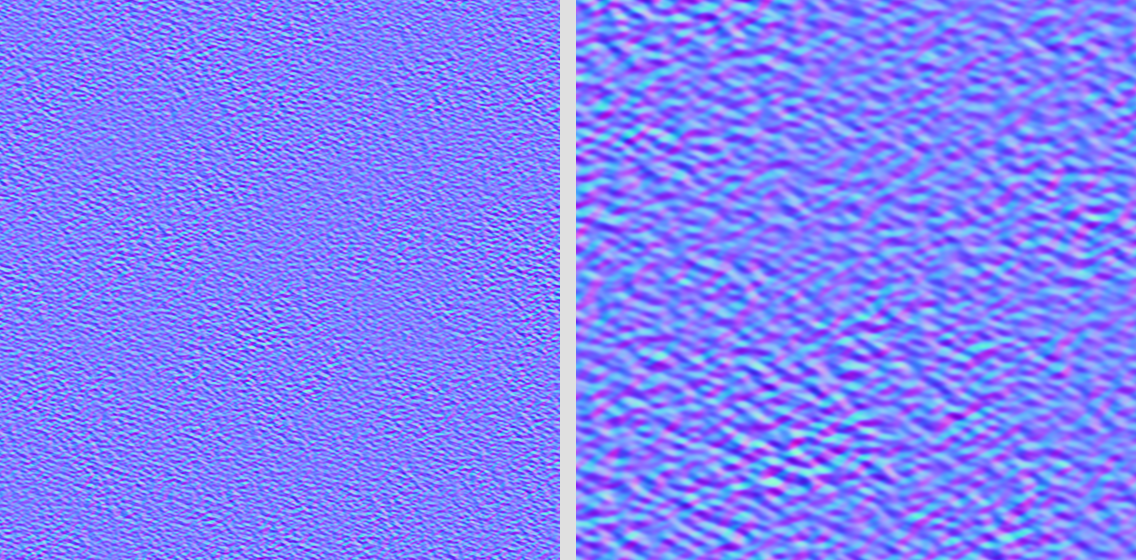
Left, the full canvas; right, a detail of the centre.
This texture map is drawn by a three.js fragment shader. Its source:

```glsl
varying vec2 vUv;

const float SAMPLE_STEP = 0.0014;
const float RELIEF = 0.0034;
const float TURN = 6.2832;

float hash(vec2 p) {
  return fract(sin(dot(p, vec2(127.1, 311.7))) * 43758.5453);
}

// Ramp through a lattice corner in a random direction
float cornerRamp(vec2 cell, vec2 corner, vec2 f) {
  float angle = TURN * hash(cell + corner);
  return dot(vec2(cos(angle), sin(angle)), f - corner);
}

float gradientNoise(vec2 p) {
  vec2 i = floor(p);
  vec2 f = fract(p);
  vec2 u = f * f * f * (f * (f * 6.0 - 15.0) + 10.0);
  float low = mix(cornerRamp(i, vec2(0.0, 0.0), f), cornerRamp(i, vec2(1.0, 0.0), f), u.x);
  float high = mix(cornerRamp(i, vec2(0.0, 1.0), f), cornerRamp(i, vec2(1.0, 1.0), f), u.x);
  return mix(low, high, u.y);
}

vec2 rotate(vec2 p, float angle) {
  float c = cos(angle);
  float s = sin(angle);
  return vec2(c * p.x + s * p.y, c * p.y - s * p.x);
}

// Noise stretched along a direction; frequency is (along, across)
float grain(vec2 p, float angle, vec2 frequency, float seed) {
  return gradientNoise(rotate(p, angle) * frequency + seed);
}

// Short rising and falling ridges cross each other, with fine crumbs
float surfaceHeight(vec2 p) {
  float rising = grain(p, 0.45, vec2(72.0, 165.0), 17.9);
  float falling = grain(p, -0.32, vec2(72.0, 160.0), 3.7);
  float crumbs = grain(p, 0.05, vec2(125.0, 215.0), 51.3);
  return 0.82 * rising + 0.88 * falling + 0.30 * crumbs;
}

vec2 surfaceSlope(vec2 p, float stepSize) {
  vec2 dx = vec2(stepSize, 0.0);
  vec2 dy = vec2(0.0, stepSize);
  return vec2(surfaceHeight(p + dx) - surfaceHeight(p - dx),
              surfaceHeight(p + dy) - surfaceHeight(p - dy)) / (2.0 * stepSize);
}

// Broad rough and smooth patches
float roughness(vec2 p) {
  float broad = grain(p, 0.6, vec2(4.0, 7.0), 8.2);
  float small = grain(p, -0.5, vec2(14.0, 22.0), 29.6);
  return 1.0 + 0.45 * broad + 0.50 * small;
}

// Tilt goes to red and green; blue only fades on steep parts
vec3 encodeNormal(vec2 slope) {
  vec2 tilt = slope * inversesqrt(1.0 + 0.5 * dot(slope, slope));
  float steepness = dot(tilt, tilt);
  float blue = 1.0 - 0.05 * steepness - 0.12 * steepness * steepness;
  return vec3(0.5 + 0.5 * tilt, blue);
}

void main() {
  vec2 slope = surfaceSlope(vUv, SAMPLE_STEP) * RELIEF * roughness(vUv);
  gl_FragColor = vec4(encodeNormal(slope), 1.0);
}
```
